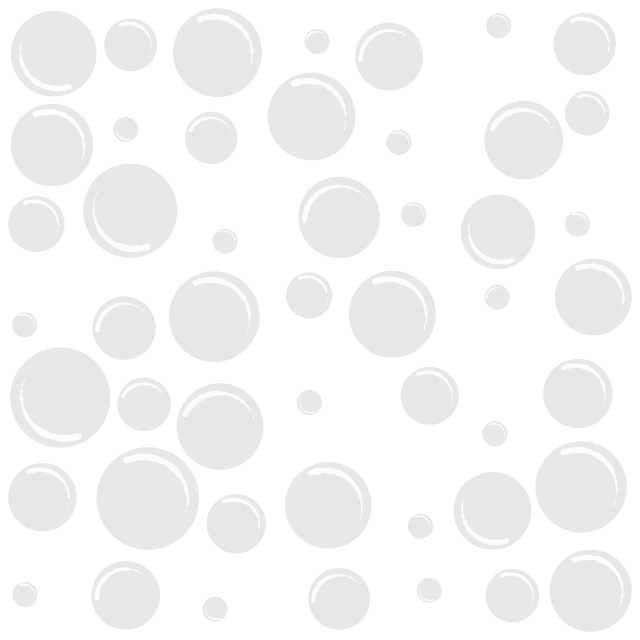
A WebGL 2 fragment shader for this pattern:

```glsl
#version 300 es
precision highp float;
// Flat grey bubbles of mixed sizes on white, each with a brushed highlight.
// One bubble per grid cell: jittered, pushed off its neighbours and kept clear
// of the canvas edges, so that repeats join without a seam.

#define GRID 7            // cells per side
#define SEED 11           // picks another arrangement
#define JITTER 0.27       // random offset, in cells
#define MAX_DRIFT 0.42    // farthest a bubble gets from its cell centre
#define WISHED_GAP 0.22   // spacing that the push aims for
#define LEAST_GAP 0.08    // spacing that is always kept
#define EDGE_GAP 0.09     // spacing to the canvas edges
#define SHUFFLE 3.0       // disorder of the sizes
#define TINY_SHARE 0.25   // share of very small bubbles
#define ARC_SPAN 2.45     // length of the highlight, in radians
#define ARC_WIDTH 0.068   // half width at its blunt end, in radii

uniform vec2 u_resolution;
out vec4 fragColor;

const float TAU = 6.2831853;
const vec3 PAPER = vec3(1.0);
const vec3 BUBBLE = vec3(0.900, 0.906, 0.912);
const vec3 SHINE = vec3(0.988, 0.988, 0.994);
const vec3 ABSENT = vec3(-50.0, -50.0, 0.1);

vec3 hash(ivec3 key) {
  uvec3 v = uvec3(key) * 1664525u + 1013904223u;
  v.x += v.y * v.z; v.y += v.z * v.x; v.z += v.x * v.y;
  v ^= v >> 16u;
  v.x += v.y * v.z; v.y += v.z * v.x; v.z += v.x * v.y;
  return vec3(v >> 8u) / 16777216.0;
}

float cornerSlope(ivec2 corner, vec2 offset, int seed) {
  return dot(hash(ivec3(corner, seed)).xy * 2.0 - 1.0, offset);
}

float gradientNoise(vec2 p, int seed) {
  ivec2 i = ivec2(floor(p));
  vec2 f = fract(p);
  vec2 u = f * f * (3.0 - 2.0 * f);
  float low = mix(cornerSlope(i, f, seed),
                  cornerSlope(i + ivec2(1, 0), f - vec2(1, 0), seed), u.x);
  float high = mix(cornerSlope(i + ivec2(0, 1), f - vec2(0, 1), seed),
                   cornerSlope(i + ivec2(1, 1), f - vec2(1, 1), seed), u.x);
  return mix(low, high, u.y);
}

bool onGrid(ivec2 cell) { return cell == clamp(cell, 0, GRID - 1); }

// Holds a centre near its cell and its whole bubble inside the canvas.
vec2 confine(vec2 centre, float radius, ivec2 cell) {
  vec2 middle = vec2(cell) + 0.5;
  centre = clamp(centre, middle - MAX_DRIFT, middle + MAX_DRIFT);
  return clamp(centre, radius + EDGE_GAP, float(GRID) - radius - EDGE_GAP);
}

// First guess for a cell: centre in xy, wished radius in z.
vec3 scatter(ivec2 cell) {
  if (!onGrid(cell)) return ABSENT;
  vec3 h = hash(ivec3(cell, SEED));
  // A lattice rank keeps large bubbles apart and the size shares even.
  float rank = fract((float(3 * cell.x + 2 * cell.y) + SHUFFLE * h.z) / float(GRID));
  float radius = rank < TINY_SHARE ? 0.137
               : mix(0.23, 0.58, (rank - TINY_SHARE) / (1.0 - TINY_SHARE));
  vec2 centre = vec2(cell) + 0.5 + JITTER * (h.xy * 2.0 - 1.0);
  return vec3(confine(centre, radius, cell), radius);
}

// Signed distance to the brushed arc in a unit bubble, thick end first.
float highlight(vec2 q, float startAngle, int seed) {
  float along = mod(startAngle - atan(q.y, q.x) + 1.0, TAU) - 1.0;
  float t = max(along, 0.0) / ARC_SPAN;
  float ring = 0.85 - 0.05 * t - 0.22 * t * (1.0 - t);
  float width = ARC_WIDTH * (1.0 - t * t);
  float d = length(vec2(min(along, 0.0) * ring, length(q) - ring)) - width;
  float lumps = 0.028 * gradientNoise(vec2(along * 7.0, 0.5), seed);
  float bristles = gradientNoise(vec2(along * 9.0, length(q) * 42.0), seed);
  return d + lumps + 0.06 * smoothstep(0.5, 1.0, t) * bristles;
}

float coverage(float d, float pixel) { return clamp(0.5 - d / pixel, 0.0, 1.0); }

void main() {
  vec2 p = gl_FragCoord.xy / u_resolution * float(GRID);
  float pixel = float(GRID) / min(u_resolution.x, u_resolution.y);
  ivec2 home = ivec2(floor(p));

  // First guesses in the 7 x 7 cells around this one.
  vec3 raw[49];
  for (int i = 0; i < 49; i++) raw[i] = scatter(home + ivec2(i % 7, i / 7) - 3);

  // Push the inner 5 x 5 off their neighbours, small bubbles farther.
  vec3 settled[25];
  for (int i = 0; i < 25; i++) {
    int k = i % 5 + 1 + (i / 5 + 1) * 7;
    ivec2 cell = home + ivec2(i % 5, i / 5) - 2;
    vec3 self = raw[k];
    vec2 push = vec2(0.0);
    for (int j = 0; j < 9; j++) {
      if (j == 4) continue;
      vec3 other = raw[k + j % 3 - 1 + (j / 3 - 1) * 7];
      vec2 away = self.xy - other.xy;
      float dist = max(length(away), 0.001);
      float both = self.z + other.z;
      push += away / dist * max(both + WISHED_GAP - dist, 0.0) * other.z / both;
    }
    settled[i] = onGrid(cell) ? vec3(confine(self.xy + push, self.z, cell), self.z) : ABSENT;
  }

  // Shrink the nearest 3 x 3 to fit and keep the closest bubble.
  float nearest = 9.0;
  vec3 bubble = vec3(0.0, 0.0, 1.0);
  ivec2 id = home;
  for (int i = 0; i < 9; i++) {
    int k = i % 3 + 1 + (i / 3 + 1) * 5;
    vec3 self = settled[k];
    float radius = self.z;
    for (int j = 0; j < 9; j++) {
      if (j == 4) continue;
      vec3 other = settled[k + j % 3 - 1 + (j / 3 - 1) * 5];
      float room = max(distance(self.xy, other.xy) - LEAST_GAP, 0.05);
      radius = min(radius, room * self.z / (self.z + other.z));
    }
    float d = distance(p, self.xy) - radius;
    if (d < nearest) {
      nearest = d;
      bubble = vec3(self.xy, radius);
      id = home + ivec2(i % 3, i / 3) - 1;
    }
  }

  // Most highlights start at the upper left, some are turned.
  float pick = hash(ivec3(id, SEED + 1)).x;
  float turn = pick < 0.62 ? 0.0 : pick < 0.74 ? 0.73 : pick < 0.88 ? 1.17 : 3.09;
  float shine = highlight((p - bubble.xy) / bubble.z, 2.06 + turn, id.x + id.y * GRID);

  vec3 color = mix(BUBBLE, SHINE, coverage(shine * bubble.z, pixel));
  fragColor = vec4(mix(PAPER, color, coverage(nearest, pixel)), 1.0);
}
```
